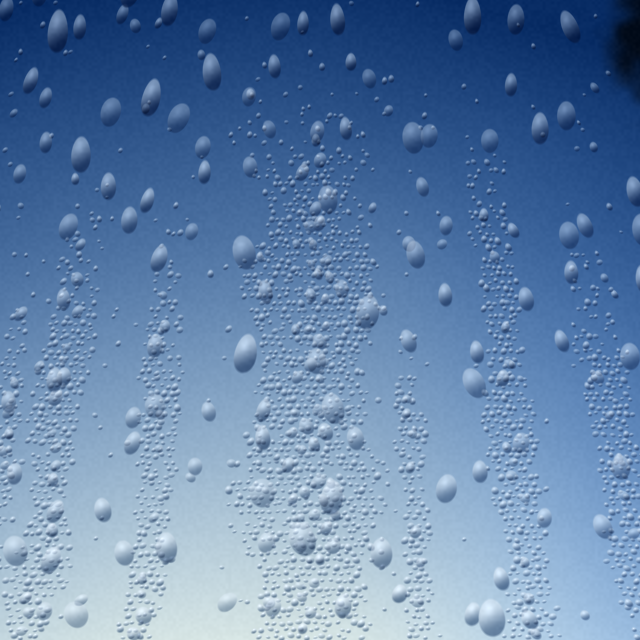
Reproduce this texture procedurally as a Shadertoy shader.

```glsl
// Water drops and beaded condensation trails on a window against a blue dusk sky.

// Sine-free hash: cell and layer seed to three values in 0..1
vec3 hash3(vec2 cell, float seed) {
    vec3 p = fract(vec3(cell, seed).xyx * vec3(0.1031, 0.1030, 0.0973) + seed * 0.137);
    p += dot(p, p.yxz + 33.33);
    return fract((p.xxy + p.yzz) * p.zyx);
}

float valueNoise(vec2 p) {
    vec2 cell = floor(p), f = fract(p);
    f = f * f * (3.0 - 2.0 * f);
    float low = mix(hash3(cell, 9.0).x, hash3(cell + vec2(1, 0), 9.0).x, f.x);
    float high = mix(hash3(cell + vec2(0, 1), 9.0).x, hash3(cell + 1.0, 9.0).x, f.x);
    return mix(low, high, f.y);
}

// Sky: navy at the top, pale haze low and left of the middle
vec3 sky(vec2 p) {
    float side = p.x - 0.4;
    float t = 1.0 - p.y + (0.05 - 0.48 * side * side) * (1.3 - 0.6 * p.y);
    t = clamp(t + 0.03 * (valueNoise(p * 5.0) - 0.5), 0.0, 1.08);
    vec3 col = vec3(0.03, 0.17, 0.39) + t * vec3(0.62, 0.69, 0.69)
             + t * t * vec3(0.14, 0.0, -0.20);
    col += vec3(-0.06, -0.02, 0.05) * smoothstep(0.5, 1.0, p.x) * t;
    // Dark shape in the upper right corner
    float corner = length((p - vec2(1.01, 0.94)) * vec2(1.0, 0.65));
    corner += 0.03 * (valueNoise(p * 40.0) - 0.5);
    return col * mix(0.25, 1.0, smoothstep(0.015, 0.085, corner));
}

// Chance of finding a bead near the trails; spread scales their width
float trails(vec2 p, float spread) {
    float cover = 0.0;
    for (int i = 0; i < 7; i++) {
        float k = float(i);
        vec3 h = hash3(vec2(k, 3.0), 5.0);
        float middle = 1.0 - min(abs(k - 3.0), 1.0);
        float x = 0.02 + 0.155 * k - 0.09 * max(0.0, sin(k * 1.0472));
        x += 0.012 * (valueNoise(vec2(k * 7.0, p.y * 6.0)) - 0.5);
        float width = mix(0.018 + 0.02 * h.x, 0.105, middle) * spread;
        width *= 0.7 + 0.6 * valueNoise(vec2(k * 5.0 + 2.0, p.y * 9.0));
        float top = mix(0.55 + 0.32 * h.y, 0.9, middle);
        float band = 1.0 - smoothstep(0.65, 1.15, abs(p.x - x) / width);
        float fade = 1.0 - smoothstep(top - 0.3, top, p.y);
        cover = max(cover, band * fade);
    }
    return cover;
}

// Paints one layer of drops, lit from above and dark underneath
vec3 drops(vec3 col, vec2 p, float count, float radius, float stretch,
           float jitter, float base, float gain, float spread) {
    vec3 bright = mix(col, vec3(0.86, 0.91, 0.96), 0.40 + 0.22 * (1.0 - p.y));
    vec3 dark = col * vec3(0.48, 0.56, 0.66);
    vec2 home = floor(p * count);
    for (int j = -1; j <= 1; j++)
    for (int i = -1; i <= 1; i++) {
        vec2 cell = home + vec2(i, j);
        vec3 h = hash3(cell, count);
        vec3 g = hash3(cell + 57.0, count);
        vec2 centre = cell + 0.5 + jitter * (h.xy - 0.5);
        centre.x += 0.5 * mod(cell.y, 2.0) - 0.25;
        centre /= count;
        float chance = base;
        if (gain > 0.0) chance += gain * trails(centre, spread);
        if (h.z > chance) continue;

        float r = radius * mix(0.55, 1.0, g.x * g.x);
        vec2 q = (p - centre) / r;
        q.y /= stretch * mix(0.8, 1.2, g.y);
        q.x += q.y * (g.z - 0.5) * 0.6;
        q.x *= 1.0 + 0.18 * q.y * (g.y - 0.3);
        float soft = 0.0016 / r;
        float mask = 1.0 - smoothstep(1.0 - soft, 1.0 + soft, length(q));
        float light = smoothstep(-0.85, 0.65, q.y - 0.3 * q.x);
        vec3 body = mix(dark, bright, light);
        // Small glint near the upper left
        body += 0.10 * exp(-6.0 * dot(q - vec2(-0.2, 0.45), q - vec2(-0.2, 0.45)));
        col = mix(col, body, mask * mix(0.6, 1.0, g.y));
    }
    return col;
}

void mainImage(out vec4 fragColor, in vec2 fragCoord) {
    vec2 p = fragCoord / iResolution.xy;
    vec3 col = sky(p);

    // Trails fan out towards the bottom
    vec2 fan = vec2((p.x - 0.5) / (1.0 - 0.35 * (p.y - 0.4)) + 0.5, p.y);

    // Fine beads, trail cores, then large scattered drops
    col = drops(col, fan, 92.0, 0.0054, 1.05, 0.45, 0.02, 0.92, 1.0);
    col = drops(col, fan, 38.0, 0.0115, 1.15, 0.6, 0.025, 0.75, 0.3);
    col = drops(col, fan, 12.0, 0.0195, 1.45, 0.8, 0.68, 0.0, 1.0);

    // Faint grain
    col += 0.025 * (valueNoise(p * 220.0) - 0.5);
    fragColor = vec4(clamp(col, 0.0, 1.0), 1.0);
}
```
